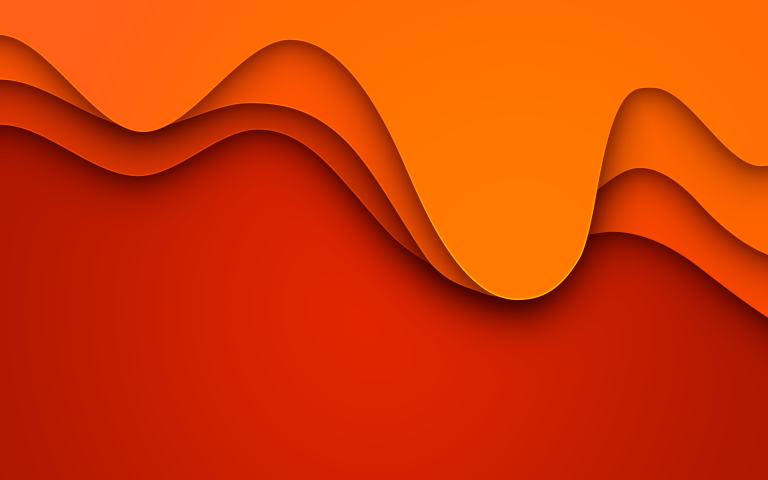
Give the GLSL for this background, as a WebGL 2 fragment shader.

```glsl
#version 300 es
precision highp float;
// Three wavy paper sheets in orange hang over a glowing red backdrop.
// Each sheet edge is a smooth cubic curve through a few knots; its distance
// gives the smooth fill, the soft shadow below it and the thin bright rim.

uniform vec2 u_resolution;
out vec4 fragColor;

const int KNOTS = 11;
const vec3 SHADOW = vec3(0.24, 0.0, 0.0);

// Knots hold x, y and slope, in units of the canvas height.
const vec3 FRONT[KNOTS] = vec3[KNOTS](
  vec3(0.0, 0.927, -0.05), vec3(0.298, 0.725, 0.0), vec3(0.604, 0.917, 0.0),
  vec3(0.840, 0.662, -2.3), vec3(0.908, 0.519, -1.75), vec3(1.077, 0.375, 0.0),
  vec3(1.208, 0.462, 1.7), vec3(1.244, 0.604, 5.8), vec3(1.360, 0.817, 0.0),
  vec3(1.585, 0.654, 0.0), vec3(1.75, 0.70, 0.4));
const vec3 MIDDLE[KNOTS] = vec3[KNOTS](
  vec3(0.0, 0.834, 0.0), vec3(0.298, 0.733, 0.0), vec3(0.521, 0.785, 0.0),
  vec3(0.754, 0.667, -1.3), vec3(0.881, 0.473, -1.5), vec3(1.010, 0.388, -0.4),
  vec3(1.083, 0.383, 0.0), vec3(1.244, 0.604, 0.8), vec3(1.333, 0.650, 0.0),
  vec3(1.458, 0.575, -1.1), vec3(1.6, 0.469, -0.4));
const vec3 BACK[KNOTS] = vec3[KNOTS](
  vec3(0.0, 0.740, 0.0), vec3(0.288, 0.633, 0.0), vec3(0.538, 0.730, 0.0),
  vec3(0.673, 0.667, -0.95), vec3(0.810, 0.515, -1.05), vec3(0.902, 0.446, -0.65),
  vec3(1.083, 0.383, 0.0), vec3(1.229, 0.512, 0.1), vec3(1.275, 0.517, 0.0),
  vec3(1.458, 0.442, -0.78), vec3(1.6, 0.338, -0.65));

// Cubic Hermite height of an edge at x
float edgeHeight(vec3 knots[KNOTS], float x) {
  int i = 0;
  while (i < KNOTS - 2 && x > knots[i + 1].x) i++;
  vec3 a = knots[i], b = knots[i + 1];
  float span = b.x - a.x;
  float t = (x - a.x) / span;
  float s = 1.0 - t;
  return a.y * s * s * (1.0 + 2.0 * t) + b.y * t * t * (3.0 - 2.0 * t)
       + span * t * s * (a.z * s - b.z * t);
}

float segmentDistance(vec2 p, vec2 a, vec2 b) {
  vec2 ab = b - a;
  return length(p - a - ab * clamp(dot(p - a, ab) / dot(ab, ab), 0.0, 1.0));
}

// Signed distance to an edge, positive below it
float edgeDistance(vec3 knots[KNOTS], vec2 p) {
  const int REACH = 10;
  const float STEP = 0.012;
  float nearest = 1.0;
  float x = p.x - float(REACH) * STEP;
  vec2 last = vec2(x, edgeHeight(knots, x));
  for (int i = 1; i <= 2 * REACH; i++) {
    x = p.x + float(i - REACH) * STEP;
    vec2 next = vec2(x, edgeHeight(knots, x));
    nearest = min(nearest, segmentDistance(p, last, next));
    last = next;
  }
  return p.y < edgeHeight(knots, p.x) ? nearest : -nearest;
}

// Lays one sheet, with shadow and rim, over the colour beneath
vec3 laySheet(vec3 under, vec3 sheet, vec3 rim, float d, float shade, float pixel) {
  float shadow = shade * exp(-pow(max(d, 0.0) / 0.037, 1.15));
  vec3 color = mix(under, SHADOW, shadow);
  float fill = smoothstep(0.7 * pixel, -0.7 * pixel, d);
  float line = exp(-pow((d + 0.0012) / 0.0018, 2.0));
  return mix(color, mix(sheet, rim, line), fill);
}

void main() {
  vec2 p = gl_FragCoord.xy / u_resolution.y;
  p.x *= 1.6 * u_resolution.y / u_resolution.x;
  float pixel = 1.0 / u_resolution.y;

  // Red backdrop, brightest near the middle
  float spread = length((p - vec2(0.78, 0.36)) * vec2(1.0, 0.9));
  vec3 color = mix(vec3(0.88, 0.145, 0.0), vec3(0.68, 0.09, 0.0),
                   smoothstep(0.0, 0.95, spread));

  // Sheet colours
  float right = smoothstep(0.9, 1.3, p.x);
  vec3 backColor = mix(vec3(0.88, 0.21, 0.005), vec3(0.98, 0.28, 0.0), right);
  vec3 middleColor = mix(vec3(1.0, 0.33, 0.01), vec3(1.0, 0.39, 0.0), right);
  float warmth = smoothstep(1.15, 0.0, length(p - vec2(1.08, 0.45)));
  vec3 frontColor = mix(vec3(1.0, 0.375, 0.09), vec3(1.0, 0.42, 0.01),
                        smoothstep(0.0, 0.4, warmth));
  frontColor = mix(frontColor, vec3(1.0, 0.47, 0.0), smoothstep(0.35, 1.0, warmth));

  // The front rim gleams around the deep trough
  float gleam = smoothstep(0.78, 0.4, p.y) * smoothstep(0.7, 0.9, p.x)
              * smoothstep(1.4, 1.2, p.x);
  vec3 frontRim = mix(vec3(1.0, 0.47, 0.08), vec3(1.0, 0.76, 0.12), gleam);

  color = laySheet(color, backColor, vec3(0.95, 0.31, 0.03),
                   edgeDistance(BACK, p), 0.72, pixel);
  color = laySheet(color, middleColor, vec3(1.0, 0.43, 0.05),
                   edgeDistance(MIDDLE, p), 0.64, pixel);
  color = laySheet(color, frontColor, frontRim,
                   edgeDistance(FRONT, p), 0.56, pixel);
  fragColor = vec4(color, 1.0);
}
```
